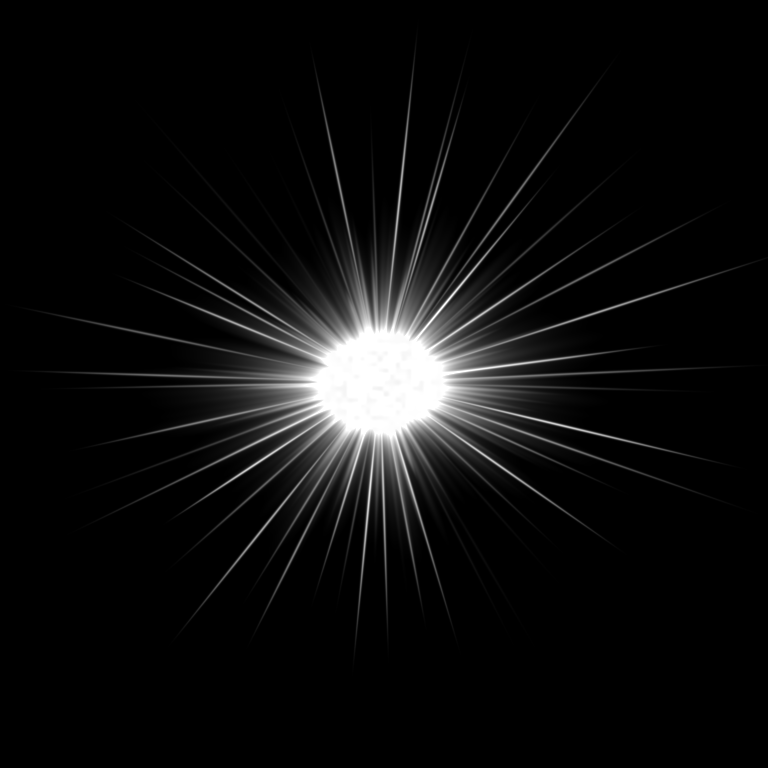
Reproduce this background procedurally as a three.js fragment shader.

```glsl
// A white starburst on black: a saturated core, a streaky halo and thin needle rays.
// The halo is an exponential falloff whose reach varies with angular noise;
// the needles are jittered around the circle in loops and tapered along their length.

varying vec2 vUv;

const float TAU = 6.28319;
const vec2 CENTER = vec2(0.495, 0.502);
const vec2 HALO_SQUASH = vec2(0.90, 1.07);
const float HALO_GAIN = 2.9;
const float HALO_FALLOFF = 0.05;
const float HALO_FLOOR = 0.03;
const float CORE_RADIUS = 0.066;
const float LOBE_STRETCH = 0.2;
const float GAP_ANGLE = 2.14;      // axis along which the burst is thinner
const float NEEDLE_WIDTH = 0.0017;
const float NEEDLE_GAIN = 0.8;
const float FIBER_WIDTH = 0.0026;
const float FIBER_GAIN = 0.3;
const int NEEDLE_COUNT = 48;
const int FIBER_COUNT = 72;

float hash(float n) {
  return fract(sin(n * 12.99 + 4.13) * 4375.85);
}

float hash2(vec2 cell) {
  return fract(sin(dot(cell, vec2(12.99, 78.23))) * 4375.85);
}

float valueNoise(vec2 p) {
  vec2 cell = floor(p);
  vec2 f = smoothstep(0.0, 1.0, fract(p));
  float low = mix(hash2(cell), hash2(cell + vec2(1.0, 0.0)), f.x);
  float high = mix(hash2(cell + vec2(0.0, 1.0)), hash2(cell + 1.0), f.x);
  return mix(low, high, f.y);
}

// Value noise around the circle, without a seam.
float angularNoise(float angle, float cells, float seed) {
  float x = angle / TAU * cells;
  float cell = floor(x);
  float a = hash(mod(cell, cells) + seed);
  float b = hash(mod(cell + 1.0, cells) + seed);
  return mix(a, b, smoothstep(0.0, 1.0, x - cell));
}

// 1 inside the two opposite thin sectors, 0 elsewhere.
float gapMask(vec2 dir) {
  vec2 axis = vec2(cos(GAP_ANGLE), sin(GAP_ANGLE));
  return smoothstep(0.95, 0.985, abs(dot(dir, axis)));
}

// One tapered ray leaving the centre along dir.
float ray(vec2 p, vec2 dir, float start, float peak, float reach, float width) {
  float along = dot(p, dir);
  float across = dir.x * p.y - dir.y * p.x;
  float body = smoothstep(start, peak, along) * (1.0 - smoothstep(peak, reach, along));
  float w = width * (0.6 + 0.4 * body);
  return body * exp(-across * across / (w * w));
}

// Long thin needles, longest to the sides and upward.
float needles(vec2 p) {
  float sum = 0.0;
  for (int i = 0; i < NEEDLE_COUNT; i++) {
    float id = float(i);
    float angle = (id + 0.85 * hash(id)) / float(NEEDLE_COUNT) * TAU;
    vec2 dir = vec2(cos(angle), sin(angle));
    float reach = 0.38 + 0.08 * dir.x * dir.x + 0.05 * dir.y;
    reach *= 0.8 + 0.45 * hash(id + 61.0);
    float peak = reach * (0.35 + 0.25 * hash(id + 127.0));
    float gain = mix(0.25, 1.0, hash(id + 193.0)) * (1.0 - 0.9 * gapMask(dir));
    sum += gain * ray(p, dir, 0.03, peak, reach, NEEDLE_WIDTH);
  }
  return sum * NEEDLE_GAIN;
}

// Shorter, softer fibers that fill the halo.
float fibers(vec2 p) {
  float sum = 0.0;
  for (int i = 0; i < FIBER_COUNT; i++) {
    float id = float(i) + 300.0;
    float angle = (float(i) + hash(id)) / float(FIBER_COUNT) * TAU;
    vec2 dir = vec2(cos(angle), sin(angle));
    float reach = mix(0.16, 0.30, hash(id + 83.0)) * (1.0 - 0.25 * gapMask(dir));
    sum += hash(id + 171.0) * ray(p, dir, 0.02, 0.10, reach, FIBER_WIDTH);
  }
  return sum * FIBER_GAIN;
}

// Streaked glow, stretched sideways.
float halo(vec2 p, float angle, vec2 dir) {
  float streak = 0.55 * angularNoise(angle, 64.0, 11.0)
               + 0.45 * angularNoise(angle, 150.0, 207.0);
  float stretch = 0.72 + 0.56 * streak;
  stretch *= 1.0 + LOBE_STRETCH * pow(abs(dir.x), 24.0);
  stretch *= 1.0 - 0.12 * gapMask(dir);
  float r = length(p * HALO_SQUASH) / stretch;
  return max(HALO_GAIN * exp(-r / HALO_FALLOFF) - HALO_FLOOR, 0.0);
}

void main() {
  vec2 p = vUv - CENTER;
  float radius = length(p);
  vec2 dir = p / max(radius, 0.0001);
  float angle = atan(dir.y, dir.x);

  // Add the layers, then saturate to white.
  float core = exp(-pow(length(p * HALO_SQUASH) / CORE_RADIUS, 4.0));
  float light = min(halo(p, angle, dir) + core + needles(p) + fibers(p), 1.0);

  // Faint mottling within the core.
  light -= 0.05 * core * smoothstep(0.5, 1.0, valueNoise(p * 130.0));

  gl_FragColor = vec4(vec3(light), 1.0);
}
```
